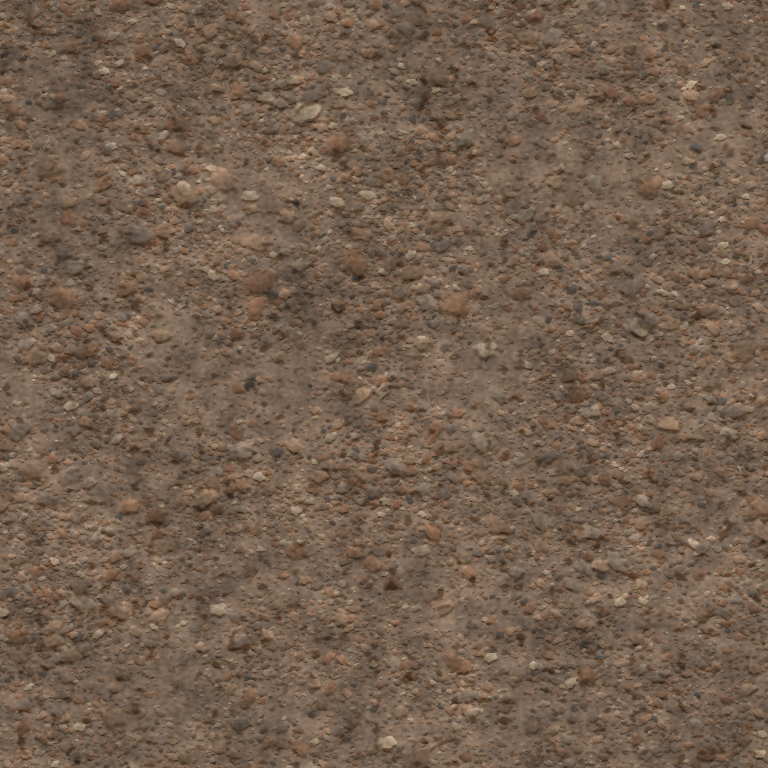
Give the GLSL for this texture, as a Shadertoy shader.

```glsl
// Damp brown gravelly soil: fine grit, scattered pebbles and soft warm shadows.

// Colours
const vec3 SOIL = vec3(0.472, 0.396, 0.335);
const vec3 TAN_STONE = vec3(0.520, 0.425, 0.345);
const vec3 RUST_STONE = vec3(0.495, 0.375, 0.292);
const vec3 GREY_STONE = vec3(0.465, 0.410, 0.362);
const vec3 PALE_STONE = vec3(0.595, 0.530, 0.450);
const vec3 SLATE_STONE = vec3(0.325, 0.305, 0.290);
const vec3 SHADOW_TINT = vec3(0.62, 0.54, 0.44);

// Stone layers, fine to coarse: cells across the canvas, share of cells filled
const int LAYERS = 5;
const vec2 LAYER[LAYERS] = vec2[](vec2(150.0, 0.55), vec2(98.0, 0.50),
    vec2(64.0, 0.36), vec2(43.0, 0.20), vec2(30.0, 0.08));
const float COARSE_COUNT = 60.0;
const vec2 RADIUS_RANGE = vec2(0.25, 0.46);
const vec2 STONE_STRETCH = vec2(1.25, 0.80);
const float TILT = 1.5;
const float ROUGHNESS = 0.6;
const float STONE_EDGE = 0.22;
const float STONE_OPACITY = 0.80;
const float TOP_LIGHT = 0.15;
const float SHADOW_DROP = 0.5;
const float SHADOW_STRENGTH = 0.75;

// Soil texture
const float PATCH_SCALE = 7.0;
const float PATCH_CONTRAST = 1.6;
const float BROAD_TONE = 0.15;
const float MIDDLE_TONE = 0.17;
const float CLOD_TONE = 0.26;
const float GRIT_TONE = 0.20;
const float CREVICE_STRENGTH = 0.75;

vec3 hash3(vec3 p) {
    p = fract(p * vec3(0.1031, 0.1030, 0.0973));
    p += dot(p, p.yxz + 33.33);
    return fract((p.xxy + p.yxx) * p.zyx);
}

vec2 gradient(vec2 cell) {
    float angle = 6.28319 * hash3(vec3(cell, 5.0)).x;
    return vec2(cos(angle), sin(angle));
}

float gradientNoise(vec2 p) {
    vec2 i = floor(p), f = p - i;
    vec2 u = f * f * f * (f * (f * 6.0 - 15.0) + 10.0);
    vec2 e = vec2(1.0, 0.0);
    float low = mix(dot(gradient(i), f), dot(gradient(i + e), f - e), u.x);
    float high = mix(dot(gradient(i + e.yx), f - e.yx),
                     dot(gradient(i + 1.0), f - 1.0), u.x);
    return mix(low, high, u.y);
}

// Weathered ellipse: below 1 inside, above 1 outside
float stoneShape(vec2 p, float radius, mat2 turn, vec2 seed) {
    vec2 q = turn * p / (radius * STONE_STRETCH);
    return length(q) + ROUGHNESS * gradientNoise(q * 1.2 + seed);
}

vec3 stoneColour(vec2 pick) {
    vec3 colour = TAN_STONE;
    if (pick.x > 0.38) colour = RUST_STONE;
    if (pick.x > 0.62) colour = GREY_STONE;
    if (pick.x > 0.84) colour = PALE_STONE;
    if (pick.x > 0.95) colour = SLATE_STONE;
    return colour * mix(0.86, 1.14, pick.y);
}

void addStones(inout vec3 colour, vec2 uv, vec2 layer, float seed) {
    vec2 pos = uv * layer.x + seed * 17.0;
    vec2 home = floor(pos);
    for (int y = -1; y <= 1; y++)
    for (int x = -1; x <= 1; x++) {
        vec2 id = home + vec2(x, y);
        vec3 place = hash3(vec3(id, seed));
        vec3 form = hash3(vec3(id, seed + 40.0));
        vec3 look = hash3(vec3(id, seed + 80.0));
        float crowd = gradientNoise((id - seed * 17.0) / layer.x * PATCH_SCALE);
        if (place.z > layer.y * (1.0 + PATCH_CONTRAST * crowd)) continue;

        vec2 p = pos - id - place.xy;
        float radius = mix(RADIUS_RANGE.x, RADIUS_RANGE.y, form.x * form.x);
        float angle = (form.y - 0.5) * TILT;
        mat2 turn = mat2(cos(angle), -sin(angle), sin(angle), cos(angle));
        vec2 shapeSeed = id * 3.7;
        float body = stoneShape(p, radius, turn, shapeSeed);
        vec2 lifted = p + vec2(0.0, radius * SHADOW_DROP);
        float shadowShape = stoneShape(lifted, radius, turn, shapeSeed);

        // Shadow below, then the stone lit from above; coarse stones are never slate
        float shade = 1.0 - smoothstep(0.55, 1.25, shadowShape);
        colour *= mix(vec3(1.0), SHADOW_TINT, shade * SHADOW_STRENGTH);
        float edge = clamp(0.8 * layer.x / (iResolution.y * radius), STONE_EDGE, 0.7);
        float cover = 1.0 - smoothstep(1.0 - edge, 1.0 + edge, body);
        float light = 1.0 + TOP_LIGHT * clamp(p.y / radius, -1.0, 1.0);
        if (layer.x < COARSE_COUNT) look.x *= 0.945;
        colour = mix(colour, stoneColour(look.xy) * light, cover * STONE_OPACITY);
    }
}

void mainImage(out vec4 fragColor, in vec2 fragCoord) {
    vec2 uv = fragCoord / iResolution.y;
    vec3 colour = SOIL;
    for (int i = 0; i < LAYERS; i++)
        addStones(colour, uv, LAYER[i], float(i) + 1.0);

    // Damp patches, clods and grit over everything
    float tone = BROAD_TONE * gradientNoise(uv * 6.0 + 11.0)
               + MIDDLE_TONE * gradientNoise(uv * vec2(14.0, 20.0) + 17.0)
               + CLOD_TONE * gradientNoise(uv * vec2(32.0, 46.0) + 23.0);
    float grit = gradientNoise(uv * vec2(120.0, 165.0) + 31.0)
               + 0.5 * gradientNoise(uv * 240.0 + 47.0);
    colour *= 1.0 + tone + GRIT_TONE * grit;

    // Dark warm crevices between clods
    float crevice = gradientNoise(uv * vec2(48.0, 74.0) + 61.0)
                  + 0.5 * gradientNoise(uv * vec2(95.0, 130.0) + 71.0);
    float depth = smoothstep(0.22, 0.62, crevice) * CREVICE_STRENGTH;
    colour *= mix(vec3(1.0), SHADOW_TINT, depth);
    fragColor = vec4(colour, 1.0);
}
```
